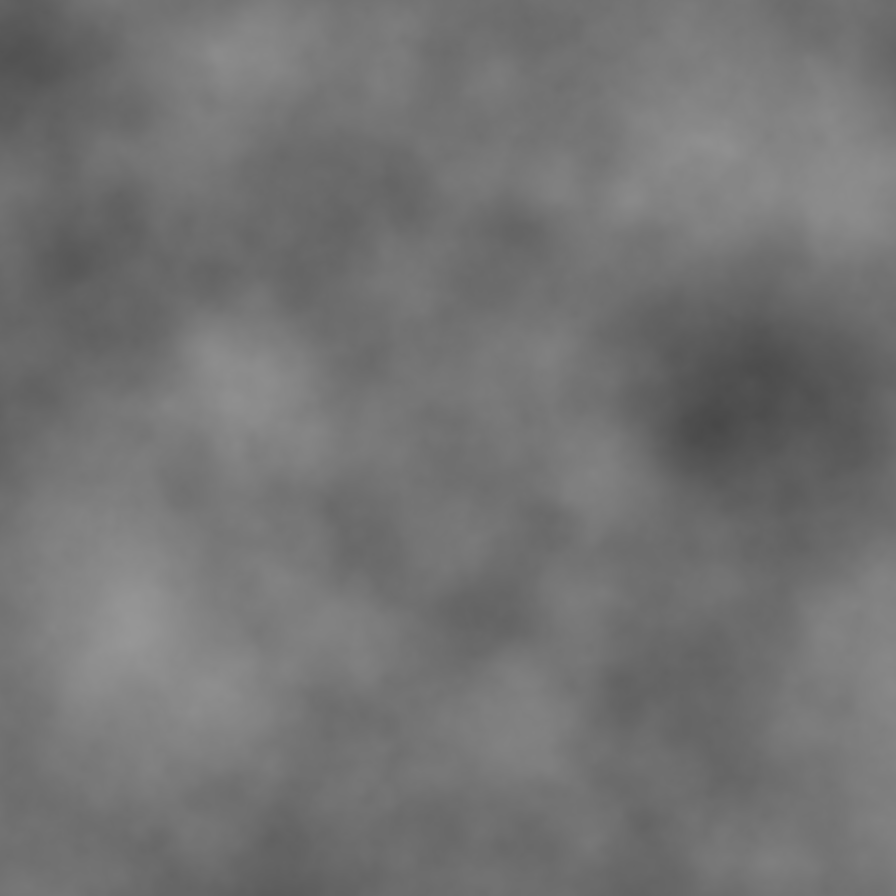
Give the GLSL for this texture, as a three.js fragment shader.

```glsl
varying vec2 vUv;

const float MEAN_GREY = 0.442;      // average brightness of the haze
const float CONTRAST = 0.096;       // strength of the largest clouds
const float BASE_CELLS = 4.4;       // largest clouds across the canvas
const float LACUNARITY = 2.0;       // scale step between layers
const float GAIN = 0.5;             // strength step between layers
const int LAYERS = 6;
const vec2 SEED = vec2(17.3, 41.7);
const vec2 LAYER_SHIFT = vec2(19.19, 7.43);

// Three random values per cell: point position (xy) and brightness (z)
vec3 hashCell(vec2 cell) {
  vec3 p = fract(cell.xyx * vec3(0.1031, 0.1030, 0.0973));
  p += dot(p, p.yxz + 33.33);
  return fract((p.xxy + p.yzz) * p.zyx);
}

// Cellular noise: soft round puffs of random sign around jittered points
float puffNoise(vec2 p) {
  vec2 cell = floor(p);
  vec2 local = fract(p);
  float sum = 0.0;
  for (int y = -1; y <= 1; y++) {
    for (int x = -1; x <= 1; x++) {
      vec2 neighbour = vec2(float(x), float(y));
      vec3 rnd = hashCell(cell + neighbour);
      vec2 offset = neighbour + rnd.xy - local;
      float falloff = max(1.0 - dot(offset, offset), 0.0);
      sum += (2.0 * rnd.z - 1.0) * falloff * falloff * falloff;
    }
  }
  return sum;
}

// Layers of puffs, each finer and fainter than the last
float clouds(vec2 uv) {
  vec2 p = uv * BASE_CELLS + SEED;
  float amplitude = 1.0;
  float sum = 0.0;
  for (int i = 0; i < LAYERS; i++) {
    sum += amplitude * puffNoise(p);
    p = p * LACUNARITY + LAYER_SHIFT;
    amplitude *= GAIN;
  }
  return sum;
}

void main() {
  float grey = MEAN_GREY + CONTRAST * clouds(vUv);
  gl_FragColor = vec4(vec3(clamp(grey, 0.0, 1.0)), 1.0);
}
```
